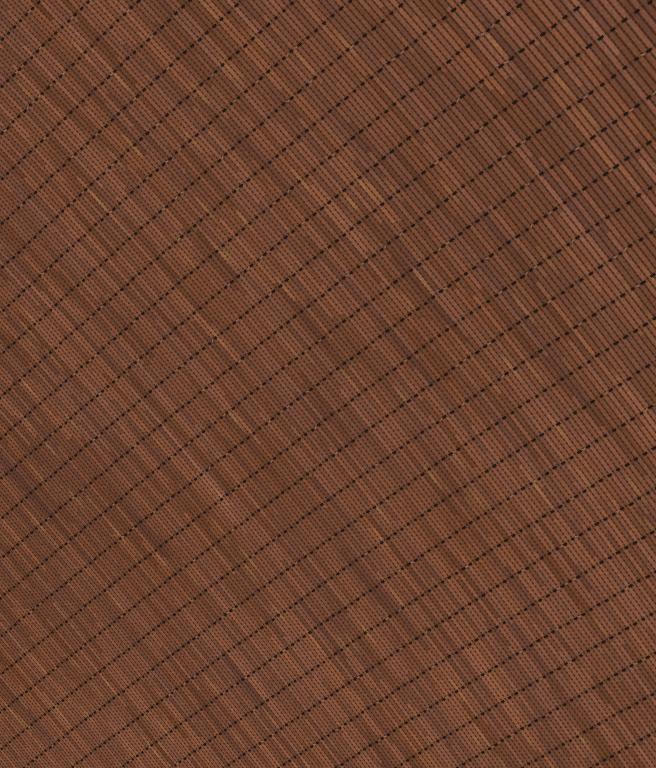
This texture is drawn by a WebGL 1 fragment shader. Its source:

```glsl
precision highp float;
// Brown slatted reed mat, slightly bent, sewn with diagonal rows of dark stitches.
uniform vec2 u_resolution;

float hash(vec2 p) {
  return fract(sin(dot(p, vec2(127.1, 311.7))) * 4375.85);
}

vec2 gradient(vec2 cell) {
  float angle = 6.2832 * hash(cell);
  return vec2(cos(angle), sin(angle));
}

float gradientNoise(vec2 p) {
  vec2 i = floor(p), f = fract(p);
  vec2 s = f * f * f * (f * (f * 6.0 - 15.0) + 10.0);
  vec2 e = vec2(1.0, 0.0);
  float low = mix(dot(gradient(i), f), dot(gradient(i + e), f - e), s.x);
  float high = mix(dot(gradient(i + e.yx), f - e.yx), dot(gradient(i + 1.0), f - 1.0), s.x);
  return mix(low, high, s.y);
}

// Soft bar of the given half width, widened by the pixel footprint.
float bar(float d, float halfWidth, float aa) {
  return 1.0 - smoothstep(halfWidth - aa, halfWidth + aa, abs(d));
}

void main() {
  vec2 p = gl_FragCoord.xy / u_resolution.x;
  float pixel = 1.0 / u_resolution.x;

  // Bent mat coordinates: rows of stitches, and slats widening to the upper right.
  float y0 = (p.y - 0.79 * p.x + 0.07 * p.x * p.x) / (1.0 + 0.2 * p.x);
  float row = 17.9 * y0 - 1.9 * y0 * y0;
  float w = p.x + p.y * (0.82 - 0.12 * p.x);
  float slat = 190.0 * w - 32.0 * w * w;
  float slatAA = 0.4 * pixel * (190.0 - 64.0 * w) * 1.25;
  float rowAA = 0.45 * pixel * 21.0;
  float id = floor(slat);

  // Faint bands, long fibres and a separate tone for each slat.
  float band = gradientNoise(vec2(slat * 0.15, row * 0.12));
  float fibre = gradientNoise(vec2(slat * 0.47, row * 0.22 + 31.0));
  float piece = hash(vec2(id, floor(row * 0.4 + 5.0 * hash(vec2(id, 2.0)))));
  float tone = 0.5 + 0.16 * band + 0.36 * fibre + 0.62 * (piece - 0.5);
  vec3 color = mix(vec3(0.375, 0.225, 0.155), vec3(0.575, 0.36, 0.26), clamp(tone, 0.0, 1.0));
  float hue = gradientNoise(vec2(slat * 0.31 + 9.0, row * 0.2));
  color += hue * vec3(0.012, -0.005, -0.035);

  // Rare straw-coloured lengths with tapering ends.
  float along = row * 0.9 + 7.0 * hash(vec2(id, 8.0));
  float straw = step(0.97, hash(vec2(id, floor(along)))) * sin(3.1416 * fract(along));
  color = mix(color, vec3(0.64, 0.44, 0.27), 0.5 * straw);

  // Thin gaps between slats: staggered dashes where narrow, continuous where wide.
  float edge = fract(slat + 0.5) - 0.5;
  float gap = bar(edge, 0.17, slatAA);
  float stagger = 3.1416 * floor(slat + 0.5);
  float broken = 0.5 + 0.5 * sin(row * 50.265 + stagger);
  float depth = mix(0.16 + 0.62 * broken, 0.5 + 0.2 * broken, smoothstep(0.9, 1.7, w));
  color = mix(color, vec3(0.18, 0.12, 0.10), gap * depth);

  // Dark sewing thread showing over every second slat, each stitch a little different.
  vec2 stitchId = vec2(floor(slat * 0.5), floor(row));
  float offset = fract(row) - 0.5 + 0.03 * (hash(stitchId) - 0.5);
  float phase = fract(slat * 0.5) - 0.5;
  float thread = bar(offset, 0.034, rowAA);
  float stitch = thread * bar(phase, 0.15 + 0.1 * hash(stitchId + 5.0), 0.5 * slatAA);
  color *= 1.0 - 0.1 * bar(offset, 0.06, rowAA);
  color = mix(color, vec3(0.10, 0.08, 0.072), 0.9 * stitch);

  // Occasional pale glint where the thread dips beside a stitch.
  float glint = step(0.86, hash(vec2(floor(slat * 0.5 + 0.5), floor(row) + 17.0)));
  glint *= bar(fract(slat * 0.5 + 0.5) - 0.5, 0.14, 0.5 * slatAA) * bar(offset, 0.025, rowAA);
  color = mix(color, vec3(0.68, 0.54, 0.42), 0.55 * glint);

  // Fine surface grain.
  color *= 1.0 + 0.16 * gradientNoise(p * 230.0);
  gl_FragColor = vec4(color, 1.0);
}
```
